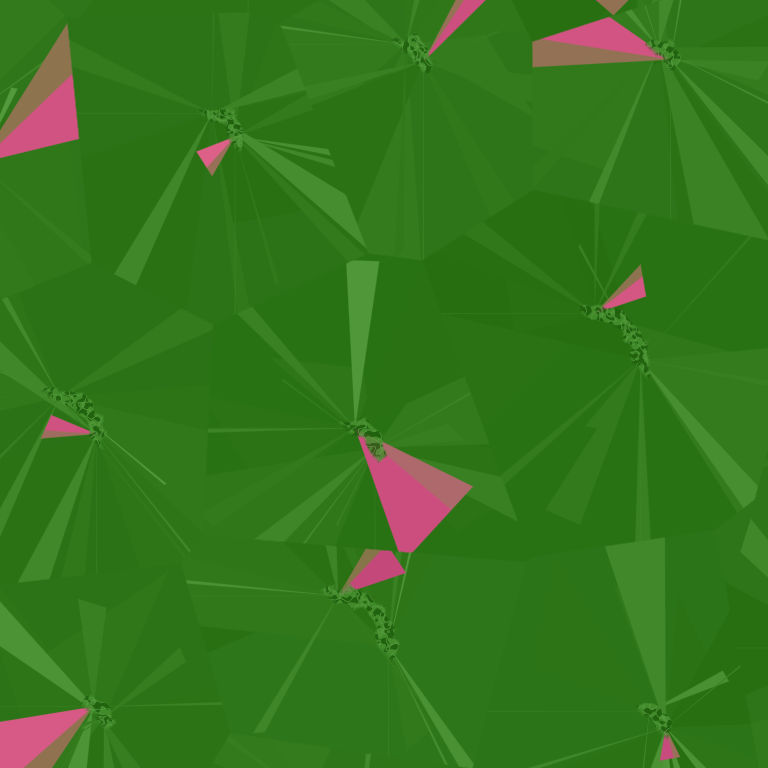
This background is drawn by a three.js fragment shader. Its source:

```glsl
varying vec2 vUv;

const float SOFT = 0.0011;

float hash(vec2 cell, float k) {
  return fract(sin(dot(cell, vec2(127.1, 311.7)) + k * 74.7) * 4375.85);
}

vec2 heading(float turn) {
  return vec2(cos(turn * 6.2832), sin(turn * 6.2832));
}

float gradientNoise(vec2 p) {
  vec2 i = floor(p), f = fract(p);
  vec2 u = f * f * (3.0 - 2.0 * f);
  vec2 e = vec2(1.0, 0.0);
  float a = dot(heading(hash(i, 1.0)), f);
  float b = dot(heading(hash(i + e.xy, 1.0)), f - e.xy);
  float c = dot(heading(hash(i + e.yx, 1.0)), f - e.yx);
  float d = dot(heading(hash(i + 1.0, 1.0)), f - 1.0);
  return mix(mix(a, b, u.x), mix(c, d, u.x), u.y);
}

// Coverage of a triangle with its tip at the origin and a slanted far end
float wedge(vec2 q, vec2 dir, float slope, float reach, float tilt) {
  float along = dot(q, dir);
  float across = dot(q, vec2(-dir.y, dir.x));
  float side = (abs(across) - along * slope) / sqrt(1.0 + slope * slope);
  float end = (along + tilt * across - reach) / sqrt(1.0 + tilt * tilt);
  return 1.0 - smoothstep(-SOFT, SOFT, max(max(side, -along), end));
}

vec2 hub(vec2 cell) {
  return (cell + 0.15 + 0.7 * vec2(hash(cell, 2.0), hash(cell, 3.0))) / 3.0;
}

// All shards that spread from the two tips of one hub
vec3 fan(vec2 p, vec2 cell) {
  vec2 q = p - hub(cell);
  float radius = mix(0.008, 0.07, hash(cell, 4.0));
  vec2 topTip = q - vec2(0.0, radius);
  vec2 rightTip = q - vec2(radius, 0.0);
  vec3 col = mix(vec3(0.155, 0.44, 0.07), vec3(0.185, 0.465, 0.105), hash(cell, 5.0));

  // Broad faint facets, then narrow bright blades
  for (int i = 0; i < 17; i++) {
    float k = 10.0 + float(i) * 7.0;
    float blade = step(6.0, float(i));
    vec2 tip = hash(cell, k) < 0.5 ? topTip : rightTip;
    vec2 dir = heading(hash(cell, k + 1.0));
    float size = hash(cell, k + 2.0);
    float slope = mix(0.2 + 0.5 * size, 0.008 + 0.16 * size * size, blade);
    float reach = mix(0.1, 0.42, hash(cell, k + 3.0));
    float tilt = 1.6 * hash(cell, k + 4.0) - 0.8;
    float glow = hash(cell, k + 5.0);
    float tone = mix(0.3 * glow - 0.1, 0.12 + 0.75 * glow * glow, blade);
    vec3 shade = vec3(0.17, 0.45, 0.08) + tone * vec3(0.18, 0.18, 0.18);
    col = mix(col, shade, wedge(tip, dir, slope, reach, tilt));
  }

  // Hairlines along the axes
  vec3 hairline = vec3(0.25, 0.53, 0.16);
  col = mix(col, hairline, 0.8 * wedge(rightTip, vec2(0.0, -1.0), 0.002, 0.3, 0.0));
  col = mix(col, hairline, 0.6 * wedge(topTip, vec2(-1.0, 0.0), 0.002, 0.3, 0.0));

  // One pink shard with a muted flank
  vec2 tip = hash(cell, 200.0) < 0.5 ? topTip : rightTip;
  vec2 dir = heading(hash(cell, 201.0));
  float slope = mix(0.15, 0.45, hash(cell, 202.0));
  float reach = 0.03 + 0.25 * pow(hash(cell, 203.0), 2.0);
  float flank = dot(tip, vec2(-dir.y, dir.x)) - 0.35 * slope * dot(tip, dir);
  vec3 pink = mix(vec3(0.87, 0.38, 0.54), vec3(0.77, 0.28, 0.48), hash(cell, 204.0));
  vec3 muted = mix(vec3(0.52, 0.46, 0.28), vec3(0.69, 0.41, 0.43), hash(cell, 205.0));
  pink = mix(pink, muted, smoothstep(-SOFT, SOFT, flank));
  col = mix(col, pink, wedge(tip, dir, slope, reach, hash(cell, 206.0) - 0.5));

  // Crackled arc joining the two tips
  float grain = gradientNoise(p * 130.0);
  float band = abs(length(q) - radius) + 0.012 * gradientNoise(p * 60.0);
  float arc = 1.0 - smoothstep(0.008, 0.013, band);
  arc *= smoothstep(-0.012, -0.004, dot(q, vec2(0.707)) - 0.68 * radius);
  vec3 chip = mix(vec3(0.12, 0.37, 0.05), vec3(0.27, 0.56, 0.18), smoothstep(-0.1, 0.1, grain));
  float crack = 1.0 - smoothstep(0.03, 0.12, abs(gradientNoise(p * 105.0 + 31.0)));
  chip = mix(chip, vec3(0.36, 0.63, 0.27), 0.7 * crack);
  return mix(col, chip, arc * 0.85);
}

void main() {
  // Nearest and second nearest hubs share a straight border
  vec2 home = floor(vUv * 3.0);
  vec2 first = home, second = home;
  float nearD = 9.0, nextD = 9.0;
  for (int y = -1; y <= 1; y++) {
    for (int x = -1; x <= 1; x++) {
      vec2 cell = home + vec2(float(x), float(y));
      float d = distance(vUv, hub(cell));
      if (d < nearD) {
        nextD = nearD;
        second = first;
        nearD = d;
        first = cell;
      } else if (d < nextD) {
        nextD = d;
        second = cell;
      }
    }
  }
  float border = (nextD * nextD - nearD * nearD) / (2.0 * distance(hub(first), hub(second)));
  float own = 0.5 + 0.5 * smoothstep(0.0, SOFT, border);
  gl_FragColor = vec4(mix(fan(vUv, second), fan(vUv, first), own), 1.0);
}
```
